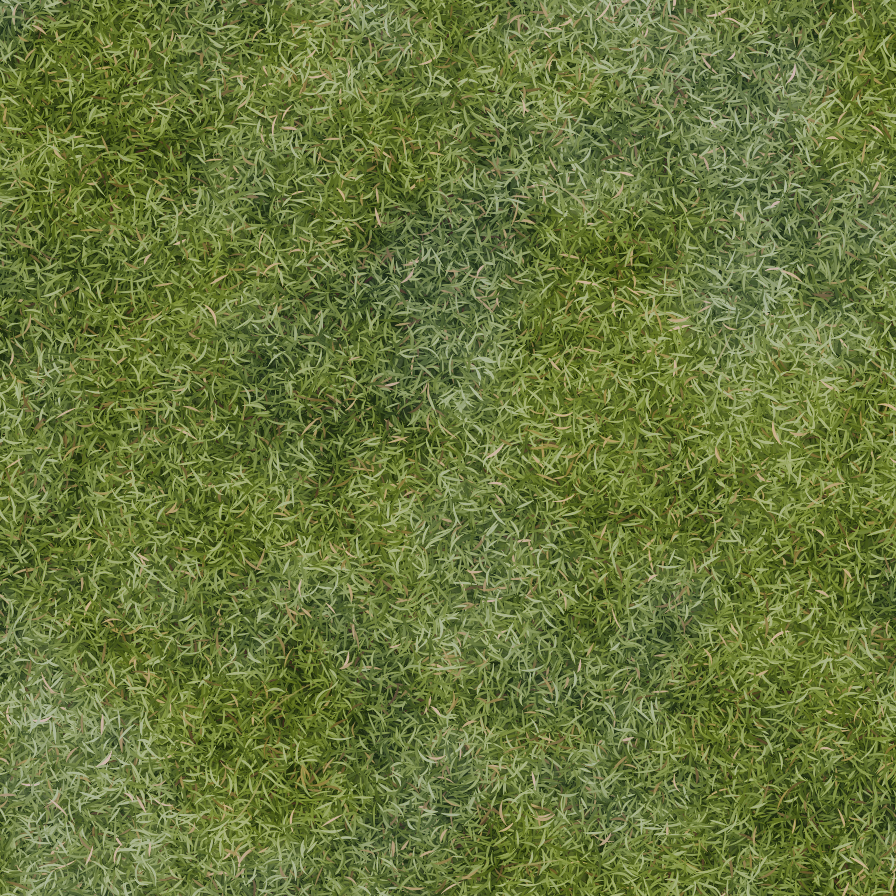
This texture is drawn by a WebGL 2 fragment shader. Its source:

```glsl
#version 300 es
precision highp float;
// Dense lawn seen from above: many layers of short, bent, tapered blades are
// scattered over jittered grids, lighter towards the top. Soft noise patches
// vary brightness and shift the hue between lush yellow-green and cool pale.

uniform vec2 u_resolution;
out vec4 outColor;

const int   BLADE_LAYERS = 12;
const float BLADE_CELL   = 0.016;                 // grid pitch of one layer
const vec2  BLADE_REACH  = vec2(0.007, 0.0145);   // half length, min and max
const vec2  BLADE_WIDTH  = vec2(0.0010, 0.0017);  // half width, min and max
const vec2  LAYER_TONE   = vec2(0.24, 0.76);      // mean tone, bottom and top
const float TONE_SPREAD  = 0.95;
const float SHADOW       = 0.10;
const float PATCH_SCALE  = 5.5;
const float PATCH_TONE   = 0.42;
const float CLUMP_SCALE  = 24.0;
const float CLUMP_TONE   = 0.28;
const float DRY_SHARE    = 0.07;
const float STALK_CELL   = 0.13;
const float STALK_SHARE  = 0.22;
const vec3  DRY_TINT     = vec3(0.09, 0.00, 0.05);

vec3 hash3(ivec3 cell) {
  uvec3 v = uvec3(cell) * 1664525u + 1013904223u;
  v.x += v.y * v.z; v.y += v.z * v.x; v.z += v.x * v.y;
  v ^= v >> 16u;
  v.x += v.y * v.z; v.y += v.z * v.x; v.z += v.x * v.y;
  return vec3(v >> 8u) / 16777216.0;
}

float noise(vec2 p, int seed) {
  ivec2 i = ivec2(floor(p));
  vec2 f = fract(p);
  f = f * f * (3.0 - 2.0 * f);
  float a = hash3(ivec3(i, seed)).x;
  float b = hash3(ivec3(i + ivec2(1, 0), seed)).x;
  float c = hash3(ivec3(i + ivec2(0, 1), seed)).x;
  float d = hash3(ivec3(i + ivec2(1, 1), seed)).x;
  return mix(mix(a, b, f.x), mix(c, d, f.x), f.y);
}

float fbm(vec2 p, int seed) {
  float sum = 0.0, amp = 0.5;
  for (int i = 0; i < 4; i++) {
    sum += amp * noise(p, seed + i);
    p = mat2(1.6, 1.2, -1.2, 1.6) * p + 3.7;
    amp *= 0.5;
  }
  return sum / 0.9375;
}

mat2 rotation(float a) {
  float c = cos(a), s = sin(a);
  return mat2(c, s, -s, c);
}

// Signed distance to a tapered blade along x, bent into a shallow arc.
float bladeDistance(vec2 q, float reach, float width, float bend) {
  float t = q.x / reach;
  q.y += bend * reach * t * t;
  return max(abs(q.y) - width * (1.0 - 0.8 * t * t), abs(q.x) - reach);
}

// Five-step ramp from shadow to highlight.
vec3 ramp(float t, vec3 c0, vec3 c1, vec3 c2, vec3 c3, vec3 c4) {
  t = clamp(t, -0.1, 1.15) * 4.0;
  vec3 c = mix(c0, c1, min(t, 1.0));
  c = mix(c, c2, clamp(t - 1.0, 0.0, 1.0));
  c = mix(c, c3, clamp(t - 2.0, 0.0, 1.0));
  return mix(c, c4, max(t - 3.0, 0.0));
}

vec3 grassColor(float tone, float cool) {
  vec3 lush = ramp(tone, vec3(0.17, 0.23, 0.06), vec3(0.29, 0.36, 0.10),
    vec3(0.39, 0.46, 0.15), vec3(0.51, 0.58, 0.25), vec3(0.61, 0.66, 0.41));
  vec3 pale = ramp(tone, vec3(0.16, 0.23, 0.12), vec3(0.28, 0.36, 0.19),
    vec3(0.41, 0.48, 0.28), vec3(0.52, 0.58, 0.37), vec3(0.62, 0.67, 0.52));
  return mix(lush, pale, clamp(cool, -0.2, 1.2));
}

void main() {
  vec2 uv = gl_FragCoord.xy / u_resolution.y;
  float px = 1.0 / u_resolution.y;

  // Broad patches and small clumps.
  float patchTone = PATCH_TONE * (fbm(uv * PATCH_SCALE, 40) - 0.5)
                  + CLUMP_TONE * (noise(uv * CLUMP_SCALE, 50) - 0.5);
  float patchCool = smoothstep(0.30, 0.72, fbm(uv * PATCH_SCALE + 9.3, 60));

  // x: tone, y: coolness, z: dryness. Starts as dark soil and thatch.
  vec3 grass = vec3(0.10 + 0.25 * noise(uv * 260.0, 70), 0.3, 0.2);

  // Blade layers from bottom to top.
  for (int layer = 0; layer < BLADE_LAYERS; layer++) {
    float height = float(layer) / float(BLADE_LAYERS - 1);
    vec2 p = rotation(float(layer) * 1.3) * uv / BLADE_CELL + float(layer) * 7.31;
    ivec2 home = ivec2(floor(p));
    for (int k = 0; k < 9; k++) {
      ivec2 cell = home + ivec2(k % 3 - 1, k / 3 - 1);
      vec3 a = hash3(ivec3(cell, layer));
      vec3 b = hash3(ivec3(cell, layer + 100));
      vec2 q = rotation(a.z * 6.2832) * ((p - vec2(cell) - a.xy) * BLADE_CELL);
      float d = bladeDistance(q, mix(BLADE_REACH.x, BLADE_REACH.y, b.y),
        mix(BLADE_WIDTH.x, BLADE_WIDTH.y, b.z), (a.x - 0.5) * 0.7);
      grass.x -= SHADOW * (1.0 - smoothstep(0.0, 0.002, d)) * step(0.0, q.y);
      float tone = mix(LAYER_TONE.x, LAYER_TONE.y, height) + TONE_SPREAD * (b.x - 0.5);
      vec3 blade = vec3(tone, (fract(b.z * 17.0) - 0.5) * 0.6,
        step(fract(b.y * 31.0), DRY_SHARE) * 1.5);
      grass = mix(grass, blade, clamp(0.5 - d / px, 0.0, 1.0));
    }
  }

  // Sparse long straw stalks.
  vec2 s = uv / STALK_CELL;
  for (int k = 0; k < 9; k++) {
    ivec2 cell = ivec2(floor(s)) + ivec2(k % 3 - 1, k / 3 - 1);
    vec3 a = hash3(ivec3(cell, 200)), b = hash3(ivec3(cell, 201));
    vec2 q = rotation(a.z * 6.2832) * ((s - vec2(cell) - a.xy) * STALK_CELL);
    float d = bladeDistance(q, mix(0.015, 0.05, b.y), 0.0011, (b.z - 0.5) * 0.3);
    float cover = clamp(0.5 - d / px, 0.0, 1.0) * step(b.x, STALK_SHARE);
    grass = mix(grass, vec3(0.92, 0.2, 0.8), cover * 0.85);
  }

  vec3 color = grassColor(grass.x + patchTone, grass.y + patchCool);
  outColor = vec4(clamp(color + DRY_TINT * grass.z, 0.0, 1.0), 1.0);
}
```
